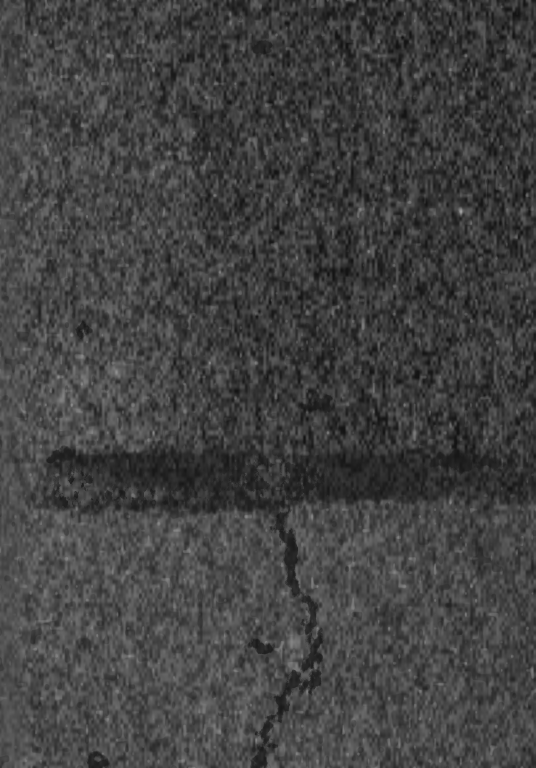
Give the GLSL for this texture, as a Shadertoy shader.

```glsl
// Weathered grey concrete: two grainy slabs, a dark joint between them and a branching crack.
#define GRAIN_SCALE vec2(290.0, 165.0)
#define GRAIN_GAIN 0.22
#define COARSE_GAIN 0.125
#define JOINT_TOP 0.412
#define JOINT_BOTTOM 0.336
#define JOINT_TONE 0.155
#define CRACK_WIDTH 0.0068
#define CRACK_TONE 0.12
#define FLECK_GAIN 0.13

const vec2 crackPath[9] = vec2[9](
    vec2(0.377, 0.345), vec2(0.360, 0.316), vec2(0.381, 0.286),
    vec2(0.376, 0.249), vec2(0.401, 0.216), vec2(0.411, 0.147),
    vec2(0.375, 0.104), vec2(0.352, 0.056), vec2(0.333, -0.01));

float hash(vec2 cell) {
    vec3 h = fract(vec3(cell.xyx) * 0.1031);
    h += dot(h, h.yzx + 33.33);
    return fract((h.x + h.y) * h.z);
}

float noise(vec2 p) {
    vec2 i = floor(p), f = fract(p);
    f = f * f * (3.0 - 2.0 * f);
    return mix(mix(hash(i), hash(i + vec2(1, 0)), f.x),
               mix(hash(i + vec2(0, 1)), hash(i + vec2(1, 1)), f.x), f.y);
}

float fbm(vec2 p) {
    float sum = 0.0, gain = 0.53;
    for (int i = 0; i < 4; i++) {
        sum += gain * noise(p);
        p = p * 2.03 + 17.7;
        gain *= 0.5;
    }
    return sum;
}

float segment(vec2 p, vec2 a, vec2 b) {
    vec2 d = b - a;
    return length(p - a - d * clamp(dot(p - a, d) / dot(d, d), 0.0, 1.0));
}

float spot(vec2 p, vec2 center, vec2 radius) {
    vec2 d = (p - center) / radius;
    return exp(-dot(d, d));
}

float band(float v, float lo, float hi, float soft) {
    return smoothstep(lo - soft, lo + soft, v) * (1.0 - smoothstep(hi - soft, hi + soft, v));
}

float crackDistance(vec2 p) {
    float d = segment(p, vec2(0.407, 0.137), vec2(0.404, 0.098));
    d = min(d, segment(p, vec2(0.379, 0.345), vec2(0.418, 0.381)) + 0.002);
    for (int i = 0; i < 8; i++) d = min(d, segment(p, crackPath[i], crackPath[i + 1]));
    return d;
}

void mainImage(out vec4 fragColor, in vec2 fragCoord) {
    vec2 p = fragCoord / iResolution.y;
    float mottle = fbm(p * vec2(48.0, 40.0));
    float rough = fbm(p * vec2(120.0, 90.0) + 40.0);
    vec2 jitter = vec2(noise(p * 110.0 + 3.0), noise(p * 110.0 + 61.0)) - 0.5;
    vec2 warped = p + 0.014 * (vec2(mottle, fbm(p * 55.0 + 9.0)) - 0.5) + 0.010 * jitter;

    // Slab tones: darker toward the upper right, paler around the left of the joint
    float upper = mix(0.282, 0.224, smoothstep(0.02, 0.42, p.x));
    upper += 0.042 * spot(p, vec2(0.10, 0.455), vec2(0.20, 0.085));
    upper += 0.012 * spot(p, vec2(0.08, 0.70), vec2(0.14, 0.17));
    upper -= 0.012 * smoothstep(0.88, 1.0, p.y);
    float lower = mix(0.320, 0.275, smoothstep(0.30, 0.70, p.x));
    lower -= 0.025 * spot(p, vec2(0.08, 0.05), vec2(0.15, 0.08));
    float bottom = mix(JOINT_BOTTOM, JOINT_BOTTOM + 0.013, smoothstep(0.35, 0.41, p.x));
    float tone = mix(lower, upper, smoothstep(bottom - 0.006, bottom + 0.008, warped.y));
    tone += 0.08 * (mottle - 0.5) + 0.022 * (noise(p * vec2(70.0, 2.5)) - 0.5);

    // Joint with crumbled, paler debris
    float joint = band(warped.y, bottom, JOINT_TOP, 0.006);
    joint *= smoothstep(0.045, 0.085, warped.x);
    joint *= 1.0 - 0.55 * smoothstep(0.50, 0.60, p.x);
    float debris = 1.2 * spot(p, vec2(0.350, 0.376), vec2(0.055, 0.034));
    debris += spot(p, vec2(0.095, 0.364), vec2(0.038, 0.026));
    debris += 0.9 * spot(p, vec2(0.19, 0.354), vec2(0.09, 0.013));
    joint *= 1.0 - clamp(debris * smoothstep(0.40, 0.56, rough) * 1.2, 0.0, 0.95);
    tone = mix(tone, JOINT_TONE, joint);

    // Crack, ragged joint lip and dark pits
    float crack = crackDistance(warped) + 0.026 * (rough - 0.5);
    float dark = 0.85 * (1.0 - smoothstep(0.3 * CRACK_WIDTH, 1.3 * CRACK_WIDTH, crack));
    float pits = spot(warped, vec2(0.345, 0.937), vec2(0.021, 0.011));
    pits += spot(warped, vec2(0.415, 0.474), vec2(0.025, 0.013));
    pits += spot(warped, vec2(0.108, 0.567), vec2(0.012, 0.010));
    pits += spot(warped, vec2(0.342, 0.157), vec2(0.022, 0.012));
    pits += spot(warped, vec2(0.128, 0.006), vec2(0.014, 0.014));
    pits += 0.85 * spot(warped, vec2(0.605, 0.397), vec2(0.075, 0.014));
    pits += 0.85 * spot(warped, vec2(0.075, 0.408), vec2(0.018, 0.010));
    dark = max(dark, 0.9 * smoothstep(0.30, 0.62, pits * (0.1 + 1.6 * rough)));
    float pores = smoothstep(0.72, 0.88, noise(p * vec2(115.0, 85.0) + 70.0));
    dark = max(dark, 0.34 * pores * (1.0 - joint));
    tone = mix(tone, CRACK_TONE, dark);

    // Fine grain stretched vertically, quieter in dark gaps and on the left margin
    float grain = GRAIN_GAIN * (noise(p * GRAIN_SCALE) - 0.5);
    grain += COARSE_GAIN * (noise(p * GRAIN_SCALE * 0.47 + 31.0) - 0.5);
    float calm = (1.0 - 0.5 * joint) * (1.0 - 0.7 * dark);
    calm *= mix(0.6, 1.0, smoothstep(0.022, 0.036, p.x));
    tone += grain * calm * mix(0.82, 1.0, smoothstep(0.33, 0.42, p.y));

    // Pale flecks and worn patches
    float fleck = smoothstep(0.80, 1.0, noise(p * vec2(150.0, 110.0) + 5.0));
    tone += FLECK_GAIN * fleck * calm;
    tone += 0.17 * spot(p, vec2(0.153, 0.516), vec2(0.010, 0.009));
    tone += 0.30 * spot(p, vec2(0.601, 0.724), vec2(0.004, 0.004));
    tone += 0.14 * spot(p, vec2(0.382, 0.162), vec2(0.007, 0.014));
    tone += 0.06 * spot(p, vec2(0.088, 0.472), vec2(0.020, 0.020));

    fragColor = vec4(vec3(clamp(tone, 0.08, 0.70)), 1.0);
}
```
